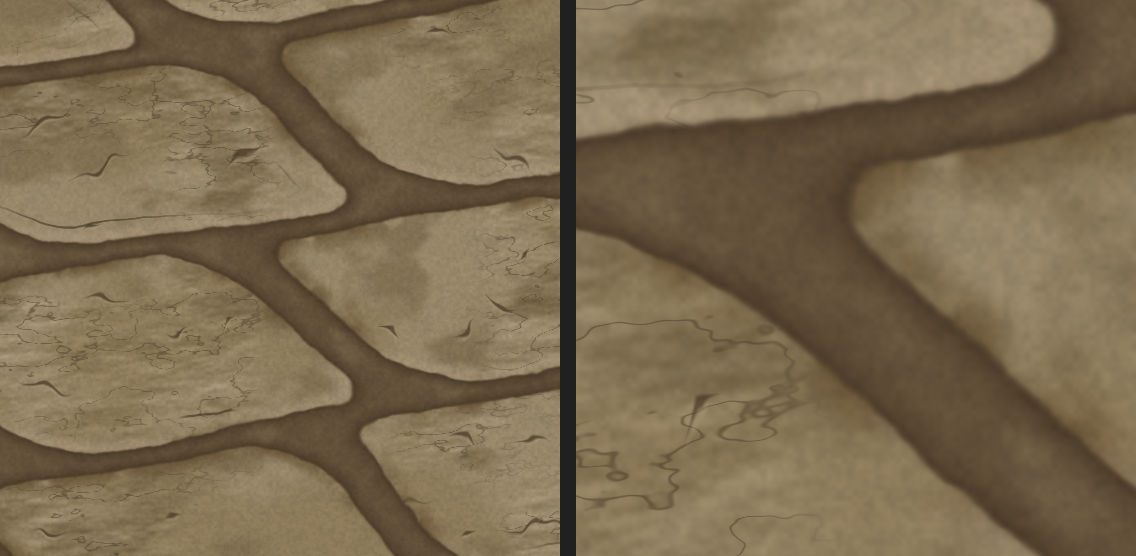
Left, the full canvas; right, a detail of the centre.
This texture is drawn by a WebGL 2 fragment shader. Its source:

```glsl
#version 300 es
precision highp float;

#define ROW_HEIGHT 0.357
#define ROW_START 0.142
#define ROW_SLOPE 0.17
#define STONE_LENGTH 0.695
#define SIDE_LEAN 0.8
#define JOINT_HALF vec2(0.033, 0.019)
#define WOBBLE 0.03
#define STREAK_GRID 8.0
#define STREAK_DENSITY 0.36
#define GRAIN 0.13
#define EDGE_BLUR 0.003

uniform vec2 u_resolution;
out vec4 fragColor;

const vec3 PALE = vec3(0.59, 0.53, 0.41);
const vec3 TAN = vec3(0.55, 0.48, 0.35);
const vec3 OCHRE = vec3(0.49, 0.43, 0.31);
const vec3 RIM = vec3(0.65, 0.57, 0.46);
const vec3 STAIN = vec3(0.43, 0.35, 0.23);
const vec3 CRACK = vec3(0.29, 0.23, 0.16);
const vec3 MORTAR = vec3(0.385, 0.315, 0.225);
const vec3 MORTAR_DARK = vec3(0.33, 0.262, 0.182);
const vec3 MORTAR_WORN = vec3(0.45, 0.38, 0.28);

float hash(vec2 cell) {
    vec3 q = fract(cell.xyx * 0.1031);
    q += dot(q, q.yzx + 33.33);
    return fract((q.x + q.y) * q.z);
}

float noise(vec2 p) {
    vec2 i = floor(p), f = fract(p);
    f = f * f * (3.0 - 2.0 * f);
    vec2 e = vec2(0.0, 1.0);
    return mix(mix(hash(i), hash(i + e.yx), f.x),
               mix(hash(i + e), hash(i + e.yy), f.x), f.y);
}

float fbm(vec2 p) {
    float sum = 0.0, amp = 0.53;
    for (int i = 0; i < 4; i++) {
        sum += amp * noise(p);
        p = mat2(1.6, 1.2, -1.2, 1.6) * p + 7.3;
        amp *= 0.5;
    }
    return sum;
}

mat2 rotation(float a) {
    return mat2(cos(a), -sin(a), sin(a), cos(a));
}

// Signed distance to the nearest leaning stone, and position inside it
vec3 nearestStone(vec2 p) {
    float across = p.y + ROW_SLOPE * p.x - ROW_START;
    vec2 halfSize = vec2(0.39 * STONE_LENGTH, 0.5 * ROW_HEIGHT) - JOINT_HALF;
    vec3 best = vec3(9.0);
    for (int k = -1; k <= 1; k++) {
        float row = floor(across / ROW_HEIGHT) + float(k);
        float below = across - row * ROW_HEIGHT;
        float shift = 0.43 + 0.13 * max(row - 1.0, 0.0) - 0.38 * max(-row, 0.0);
        float along = (p.x - SIDE_LEAN * below - shift) / STONE_LENGTH;
        vec2 q = vec2((fract(along) - 0.5) * STONE_LENGTH * 0.78, below - 0.5 * ROW_HEIGHT);
        // Blunt corners are rounder than acute ones
        float radius = q.x * q.y < 0.0 ? 0.115 : 0.045;
        vec2 b = abs(q) - halfSize + radius;
        float d = length(max(b, 0.0)) + min(max(b.x, b.y), 0.0) - radius;
        if (d < best.x) best = vec3(d, q);
    }
    return best;
}

// Short tapered, bent cracks scattered over a grid
float streaks(vec2 p) {
    vec2 g = p * STREAK_GRID;
    float ink = 0.0;
    for (int y = -1; y <= 1; y++)
    for (int x = -1; x <= 1; x++) {
        vec2 id = floor(g) + vec2(x, y);
        if (hash(id + 31.0) > STREAK_DENSITY) continue;
        vec2 centre = id + 0.2 + 0.6 * vec2(hash(id + 5.0), hash(id + 11.0));
        float size = hash(id + 17.0);
        vec2 l = rotation(mix(-0.7, 0.6, hash(id + 23.0))) * (g - centre);
        l.y += 0.05 * sin(l.x * 11.0 + size * 40.0);
        float taper = 1.0 - abs(l.x) / mix(0.12, 0.55, size * size);
        ink = max(ink, smoothstep(-0.012, 0.025, 0.04 * taper - abs(l.y)));
    }
    return ink;
}

vec3 stoneColor(vec2 p, float d, vec2 q) {
    vec3 col = mix(TAN, PALE, smoothstep(0.36, 0.64, fbm(p * 5.0)));
    col = mix(col, OCHRE, 0.85 * smoothstep(0.5, 0.7, fbm(p * vec2(7.0, 11.0) + 40.0)));

    // Weathered relief and pits, drawn out along the rows
    vec2 s = rotation(-0.1) * p * vec2(10.0, 24.0);
    float rough = smoothstep(0.45, 0.75, noise(p * 5.0 + 3.0));
    col += 0.45 * rough * (fbm(s + vec2(0.0, 0.14)) - fbm(s));
    float pit = 1.0 - smoothstep(0.0, 0.022, abs(fbm(s * 1.3 + 9.0) - 0.42));
    col = mix(col, CRACK, 0.5 * pit * rough);

    // Cracks with a lit lower lip
    vec2 c = p + 0.012 * (vec2(noise(p * 45.0), noise(p * 45.0 + 60.0)) - 0.5);
    col = mix(col, RIM, 0.45 * streaks(c - vec2(0.0, 0.006)));
    col = mix(col, CRACK, 0.75 * streaks(c));

    // Stained upper edges, chipped pale lower edges
    float low = smoothstep(0.02, 0.12, q.y);
    float patchy = fbm(p * 18.0);
    col = mix(col, STAIN, (1.0 - low) * smoothstep(-0.035, 0.0, d) * smoothstep(0.25, 0.65, patchy));
    col = mix(col, RIM, 0.75 * low * smoothstep(-0.035, -0.008, d) * smoothstep(0.25, 0.55, patchy));
    float flake = abs(d + 0.012 + 0.05 * noise(p * vec2(9.0, 14.0)));
    float broken = smoothstep(0.45, 0.65, noise(p * 8.0 + 20.0));
    return mix(col, CRACK, 0.7 * low * broken * (1.0 - smoothstep(0.001, 0.004, flake)));
}

vec3 mortarColor(vec2 p, float d) {
    float middle = smoothstep(0.0, 0.03, d);
    vec3 col = mix(MORTAR_DARK, MORTAR, middle);
    col = mix(col, MORTAR_WORN, 0.7 * middle * smoothstep(0.5, 0.75, fbm(p * 13.0)));
    return col * (0.93 + 0.14 * fbm(p * 40.0));
}

void main() {
    vec2 p = gl_FragCoord.xy / u_resolution.y;
    p.y = 1.0 - p.y;

    // Uneven outlines: broad bends plus small nicks
    vec2 warped = p + WOBBLE * (vec2(noise(p * 4.0), noise(p * 4.0 + 17.0)) - 0.5);
    warped += 0.011 * (vec2(fbm(p * 24.0), fbm(p * 24.0 + 50.0)) - 0.5);
    vec3 stone = nearestStone(warped);
    float d = stone.x;

    float blur = max(EDGE_BLUR, 1.0 / u_resolution.y);
    vec3 col = mix(stoneColor(p, d, stone.yz), mortarColor(p, d), smoothstep(-blur, blur, d));

    // Thin contact shadow where stone meets mortar
    float contact = (d - 0.002) / 0.004;
    col = mix(col, CRACK, 0.6 * exp(-contact * contact));

    // Fine sandy grain
    float grain = 0.6 * noise(p * 170.0) + 0.4 * noise(p * 310.0) - 0.5;
    col *= 1.0 + GRAIN * grain;
    fragColor = vec4(col, 1.0);
}
```
